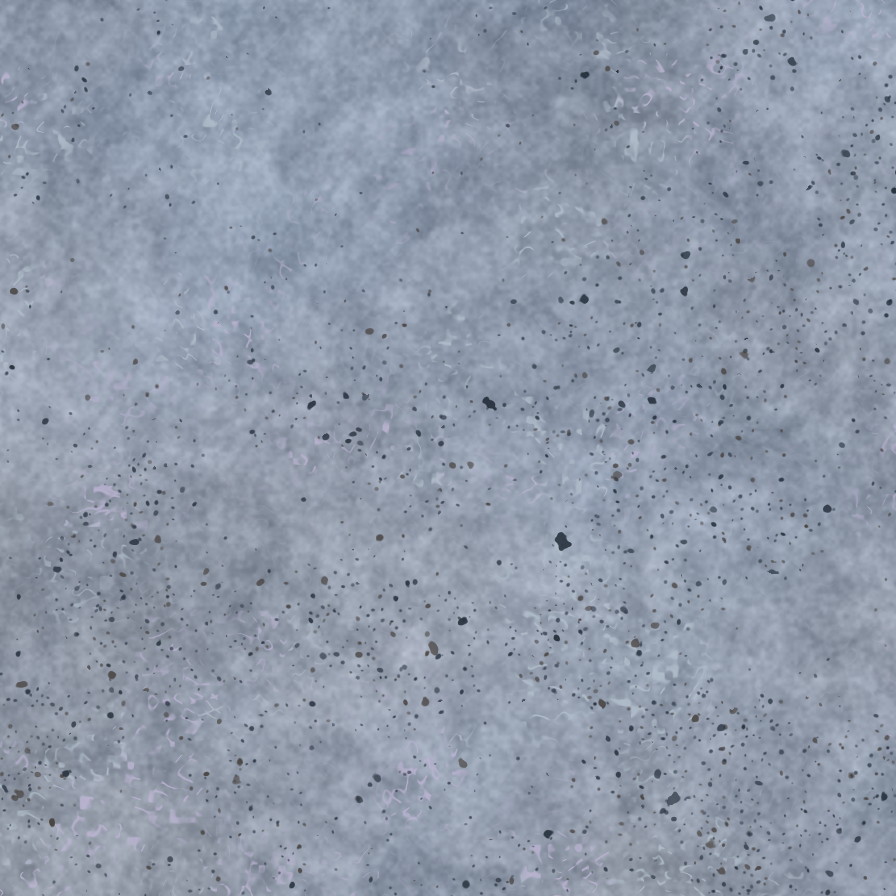
Reproduce this texture procedurally as a WebGL 2 fragment shader.

```glsl
#version 300 es
precision highp float;
// Weathered blue-grey concrete with clouded tone, lilac flecks and clustered dark pits.

#define BASE_COLOR vec3(0.549, 0.592, 0.660)
#define FLECK_COLOR vec3(0.73, 0.70, 0.82)
#define PIT_COLOR vec3(0.15, 0.19, 0.24)
#define RUST_COLOR vec3(0.28, 0.26, 0.25)
#define CLOUD_CONTRAST 0.20
#define MOTTLE_CONTRAST 0.19
#define GRAIN_CONTRAST 0.12
#define TINT_STRENGTH 0.10
#define FLECK_STRENGTH 0.95
#define PIT_AMOUNT 1.35
#define PIT_SOFTNESS 0.0012

uniform vec2 u_resolution;
out vec4 fragColor;

float hash(vec2 p) {
    vec3 q = fract(vec3(p.xyx) * 0.1031);
    q += dot(q, q.yzx + 33.33);
    return fract((q.x + q.y) * q.z);
}

float valueNoise(vec2 p) {
    vec2 cell = floor(p), f = fract(p);
    f = f * f * f * (f * (f * 6.0 - 15.0) + 10.0);
    float low = mix(hash(cell), hash(cell + vec2(1, 0)), f.x);
    float high = mix(hash(cell + vec2(0, 1)), hash(cell + vec2(1, 1)), f.x);
    return mix(low, high, f.y);
}

float fbm(vec2 p) {
    float sum = 0.0, weight = 0.5;
    for (int i = 0; i < 5; i++) {
        sum += weight * valueNoise(p);
        p = mat2(1.6, 1.2, -1.2, 1.6) * p + 17.3;
        weight *= 0.5;
    }
    return sum / 0.97;
}

// One layer of scattered pits: x is coverage, y is rustiness.
vec2 pitLayer(vec2 uv, float cells, float chance, float radius, float seed) {
    vec2 p = uv * cells;
    vec2 id = floor(p) + seed;
    float present = step(hash(id), chance);
    vec2 center = 0.28 + 0.44 * vec2(hash(id + 41.7), hash(id + 83.1));
    vec2 d = (fract(p) - center) / cells;

    // Rotated, slightly squashed outline with a ragged rim
    float angle = 6.2832 * hash(id + 12.9);
    float c = cos(angle), s = sin(angle);
    d = mat2(c, s, -s, c) * d;
    d.x *= mix(1.0, 1.6, hash(id + 27.4));
    float size = radius * mix(0.55, 1.2, hash(id + 61.3));
    float rim = (valueNoise(uv * 180.0 + seed) - 0.5) * size * 0.8;

    float soft = max(PIT_SOFTNESS, 0.7 / min(u_resolution.x, u_resolution.y));
    float cover = 1.0 - smoothstep(-soft, soft, length(d) + rim - size);
    float depth = mix(0.6, 1.0, hash(id + 95.2));
    return vec2(cover * present * depth, step(0.68, hash(id + 55.8)));
}

void main() {
    vec2 uv = gl_FragCoord.xy / u_resolution;

    // Broad clouds, mottling and fine grain
    vec2 warp = vec2(fbm(uv * 4.0 + 3.1), fbm(uv * 4.0 + 9.7)) - 0.5;
    float cloud = fbm(uv * 3.2 + warp * 0.9 + 21.0) - 0.5;
    float mottle = fbm(uv * 30.0 + warp * 3.0) - 0.5;
    vec2 turned = mat2(0.8, 0.6, -0.6, 0.8) * uv;
    float grain = 0.6 * valueNoise(turned * 125.0) + 0.4 * valueNoise(uv.yx * 215.0 + 8.0) - 0.5;
    vec3 color = BASE_COLOR + CLOUD_CONTRAST * cloud
               + MOTTLE_CONTRAST * mottle + GRAIN_CONTRAST * grain;

    // Bluer above, greyer below
    float blueness = fbm(uv * 2.6 + 47.0) - 0.5 + 0.45 * (uv.y - 0.5);
    color += TINT_STRENGTH * blueness * vec3(-0.45, -0.1, 0.3);

    // Short broken flecks gathered in patches
    float ridge = 1.0 - abs(2.0 * valueNoise(turned * 85.0 + warp * 12.0) - 1.0);
    float broken = smoothstep(0.45, 0.75, valueNoise(uv * 130.0 + 5.0));
    float patches = smoothstep(0.44, 0.68, fbm(uv * 8.0 + 70.0));
    float fleck = smoothstep(0.65, 1.0, ridge) * broken * (0.18 + 0.8 * patches);
    float lilac = smoothstep(0.4, 0.65, valueNoise(uv * 11.0 + 31.0));
    vec3 fleckColor = mix(vec3(0.69, 0.74, 0.79), FLECK_COLOR, lilac);
    color = mix(color, fleckColor, clamp(FLECK_STRENGTH * fleck, 0.0, 1.0));

    // Pits crowd the lower part and the right side
    float region = max(smoothstep(0.75, 0.4, uv.y), 0.9 * smoothstep(0.62, 0.8, uv.x));
    float clump = smoothstep(0.3, 0.7, fbm(uv * 7.0 + 90.0));
    float density = PIT_AMOUNT * mix(0.3, 1.0, region) * mix(0.15, 1.9, clump);

    vec2 dust = pitLayer(turned, 118.0, 0.110 * density, 0.0018, 11.0);
    vec2 small = pitLayer(uv + 0.37, 76.0, 0.080 * density, 0.0029, 211.0);
    vec2 medium = pitLayer(turned + 0.71, 40.0, 0.060 * density, 0.0046, 421.0);
    vec2 large = pitLayer(uv + 0.13, 14.0, 0.040 * density, 0.0078, 631.0);

    color = mix(color, mix(PIT_COLOR, RUST_COLOR, dust.y), 0.75 * dust.x);
    color = mix(color, mix(PIT_COLOR, RUST_COLOR, small.y), 0.9 * small.x);
    color = mix(color, mix(PIT_COLOR, RUST_COLOR, medium.y), 0.95 * medium.x);
    color = mix(color, mix(PIT_COLOR, RUST_COLOR, large.y), 0.95 * large.x);

    fragColor = vec4(clamp(color, 0.0, 1.0), 1.0);
}
```
